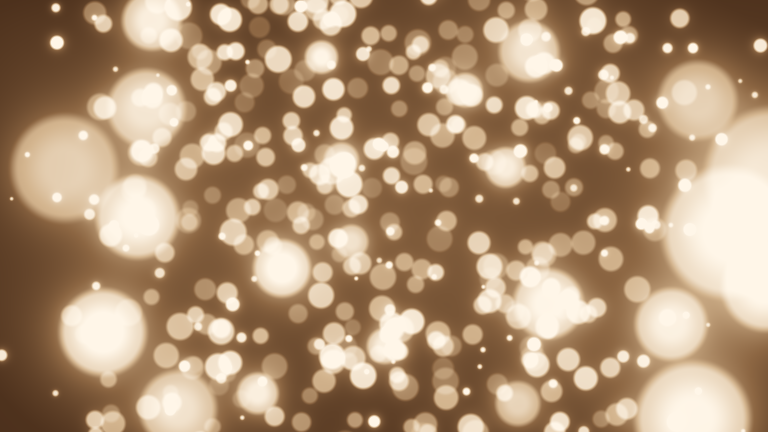
Write a WebGL 2 fragment shader that draws this background.

```glsl
#version 300 es
precision highp float;

uniform vec2 u_resolution;
out vec4 fragColor;

vec4 hash4(float n) {
    vec4 p = fract(n * vec4(0.1031, 0.1030, 0.0973, 0.1099));
    p += dot(p, p.wzxy + 33.33);
    return fract((p.xxyz + p.yzzw) * p.zywx);
}

// Soft disc surrounded by an exponential halo
float bokeh(vec2 offset, float radius, float blur, float halo) {
    float edge = length(offset) - radius;
    float disc = 1.0 - smoothstep(-blur, blur, edge);
    float glow = halo * exp(-max(edge, 0.0) / (0.5 * radius));
    return mix(glow, 1.0, disc);
}

// Sepia ramp from shadow to cream
vec3 sepia(float light) {
    vec3 shadow = vec3(0.30, 0.19, 0.11);
    vec3 brown = vec3(0.55, 0.40, 0.26);
    vec3 tan_ = vec3(0.83, 0.71, 0.56);
    vec3 cream = vec3(1.0, 0.965, 0.91);
    vec3 color = mix(shadow, brown, clamp(light / 0.3, 0.0, 1.0));
    color = mix(color, tan_, clamp((light - 0.3) / 0.35, 0.0, 1.0));
    return mix(color, cream, clamp((light - 0.65) / 0.31, 0.0, 1.0));
}

void main() {
    float aspect = u_resolution.x / u_resolution.y;
    vec2 pos = gl_FragCoord.xy / u_resolution.y;
    vec2 uv = gl_FragCoord.xy / u_resolution;
    float pixel = 1.0 / u_resolution.y;

    // Warm backdrop, darker towards the corners and the left
    vec2 centered = uv - vec2(0.56, 0.5);
    float backdrop = 0.21 - 0.45 * dot(centered, centered);
    backdrop += 0.04 * sin(uv.x * 9.0 + 2.0 * uv.y) * sin(uv.y * 7.0 + 1.0);
    float darkness = 1.0 - max(backdrop, 0.0);

    // Large blurred lights, growing towards the sides
    for (int i = 1; i <= 23; i++) {
        float n = float(i);
        vec4 rnd = hash4(n + 7.3);
        vec2 center = fract(vec2(0.62, 0.5) + n * vec2(0.7549, 0.5698));
        center += 0.1 * (rnd.xy - 0.5);
        float side = min(abs(2.0 * center.x - 1.0), 1.0);
        float radius = mix(0.04, 0.15, pow(side, 1.3)) * mix(0.65, 1.1, rnd.z);
        vec2 offset = pos - center * vec2(aspect, 1.0);
        float core = 1.0 - 0.2 * smoothstep(0.3, 1.0, length(offset) / radius);
        float alpha = mix(0.68, 0.99, sqrt(rnd.w)) * core;
        darkness *= 1.0 - alpha * bokeh(offset, radius, 0.1 * radius + pixel, 0.42);
    }

    // Translucent small discs crowding the middle
    for (int i = 0; i < 330; i++) {
        vec4 rnd = hash4(float(i) + 101.7);
        float spread = 0.64 * (rnd.x - 0.5) + 0.18 * (fract(rnd.w * 57.0) - 0.5);
        vec2 center = vec2((0.5 + spread) * aspect, 1.06 * rnd.y - 0.03);
        float radius = mix(0.017, 0.031, rnd.z);
        float alpha = mix(0.2, 0.86, rnd.w);
        darkness *= 1.0 - alpha * bokeh(pos - center, radius, 0.0025 + pixel, 0.14);
    }

    // Bright sparks over the whole width
    for (int i = 0; i < 120; i++) {
        vec4 rnd = hash4(float(i) + 613.1);
        vec2 center = rnd.xy * vec2(aspect, 1.0);
        float radius = mix(0.003, 0.016, rnd.z);
        float alpha = mix(0.8, 1.0, rnd.w);
        darkness *= 1.0 - alpha * bokeh(pos - center, radius, 0.0012 + pixel, 0.3);
    }

    fragColor = vec4(sepia(1.0 - darkness), 1.0);
}
```
